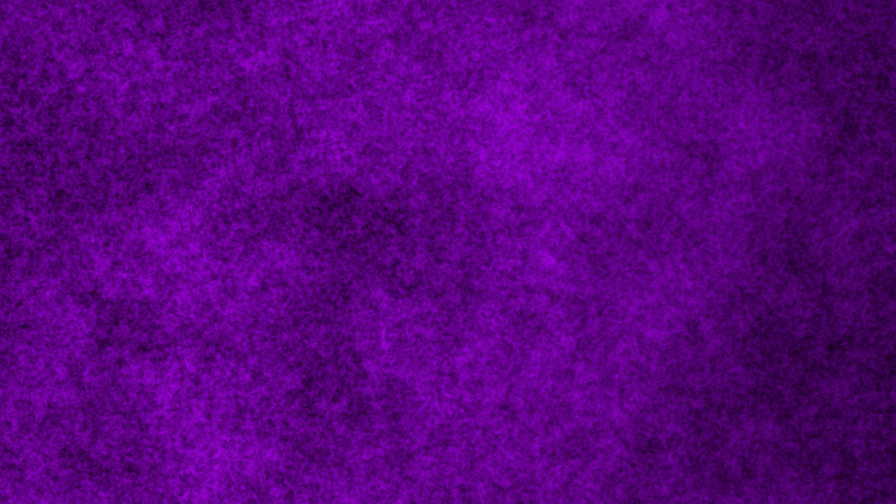
A Shadertoy shader for this texture:

```glsl
// Mottled purple suede: broad light and dark patches, cloudy stains,
// small blotches and fine grain are summed as relative brightness
// and then tint a single violet hue.

const vec3  VIOLET       = vec3(0.352, 0.008, 0.497);
const float CLOUD_SCALE  = 4.5;    // cells per canvas height
const float MOTTLE_SCALE = 42.0;
const float GRAIN_SCALE  = 118.0;
const float CLOUD_DEPTH  = 0.085;  // standard deviation of each layer
const float MOTTLE_DEPTH = 0.065;
const float GRAIN_DEPTH  = 0.110;
const float EDGE_SHADE   = 0.32;
const float NOISE_SPREAD = 0.4;    // deviation of one signed noise octave

// Broad patches: centre x, centre y, radius, strength
const int PATCH_COUNT = 9;
const vec4 PATCHES[PATCH_COUNT] = vec4[PATCH_COUNT](
    vec4(0.55, 0.60, 0.27,  0.20),
    vec4(1.10, 0.90, 0.28,  0.18),
    vec4(1.15, 0.55, 0.25,  0.14),
    vec4(0.45, 0.05, 0.22,  0.20),
    vec4(0.12, 0.80, 0.22, -0.22),
    vec4(0.76, 0.56, 0.11, -0.22),
    vec4(0.92, 0.43, 0.12, -0.18),
    vec4(0.20, 0.22, 0.18, -0.14),
    vec4(1.30, 0.08, 0.28, -0.12));

float hash(ivec2 cell) {
    uint h = uint(cell.x) * 1597334677u ^ uint(cell.y) * 3812015801u;
    h = (h ^ (h >> 15)) * 2246822519u;
    h = (h ^ (h >> 13)) * 3266489917u;
    return float((h ^ (h >> 16)) >> 8) / 16777216.0;
}

// Smooth value noise in -1..1
float noise(vec2 p) {
    ivec2 cell = ivec2(floor(p));
    vec2 f = fract(p);
    f = f * f * (3.0 - 2.0 * f);
    float low  = mix(hash(cell), hash(cell + ivec2(1, 0)), f.x);
    float high = mix(hash(cell + ivec2(0, 1)), hash(cell + ivec2(1, 1)), f.x);
    return 2.0 * mix(low, high, f.y) - 1.0;
}

// Rotated octaves, scaled to a standard deviation near one
float layeredNoise(vec2 p, int octaves, float gain) {
    const mat2 TURN = mat2(0.8, 0.6, -0.6, 0.8);
    float sum = 0.0, power = 0.0, amplitude = 1.0;
    for (int i = 0; i < octaves; i++) {
        p = TURN * p + 17.3;
        sum += amplitude * noise(p);
        power += amplitude * amplitude;
        amplitude *= gain;
        p *= 1.9;
    }
    return sum / (NOISE_SPREAD * sqrt(power));
}

float broadLight(vec2 p, float across) {
    float light = -EDGE_SHADE * smoothstep(0.75, 1.0, across);
    for (int i = 0; i < PATCH_COUNT; i++) {
        vec2 offset = (p - PATCHES[i].xy) / PATCHES[i].z;
        light += PATCHES[i].w * exp(-dot(offset, offset));
    }
    return light;
}

void mainImage(out vec4 fragColor, in vec2 fragCoord) {
    vec2 p = fragCoord / iResolution.y;
    float across = fragCoord.x / iResolution.x;

    // Warp the patches so their borders stay ragged
    vec2 warp = vec2(layeredNoise(p * 5.0 + 31.0, 3, 0.6),
                     layeredNoise(p * 5.0 + 67.0, 3, 0.6));
    float light = broadLight(p + 0.035 * warp, across);

    // Stains, blotches and grain; the nap is softer toward the right
    float nap = mix(1.15, 0.80, smoothstep(0.3, 0.9, across));
    light += CLOUD_DEPTH * layeredNoise(p * CLOUD_SCALE + 5.0, 4, 0.75);
    light += nap * MOTTLE_DEPTH * layeredNoise(p * MOTTLE_SCALE, 2, 0.8);
    light += nap * GRAIN_DEPTH * layeredNoise(p * GRAIN_SCALE + 91.0, 2, 1.1);

    fragColor = vec4(VIOLET * max(1.0 + light, 0.25), 1.0);
}
```
